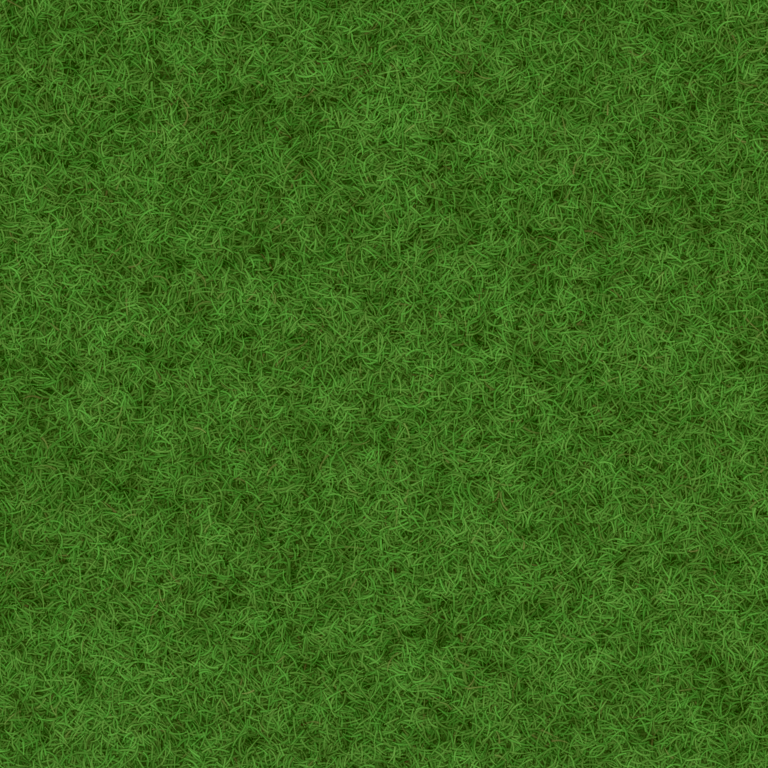
A Shadertoy shader for this texture:

```glsl
// Dense short lawn seen from above: thin curved blades at all angles.
// Sixteen jittered grids of soft tapered parabolas are painted from low to
// high as brightness and tint, which a final ramp turns into greens.

// Integer hash giving three values from 0 to 1
vec3 hash3(ivec3 cell) {
    uvec3 v = uvec3(cell) * 1664525u + 1013904223u;
    v.x += v.y * v.z; v.y += v.z * v.x; v.z += v.x * v.y;
    v ^= v >> 16u;
    v.x += v.y * v.z; v.y += v.z * v.x; v.z += v.x * v.y;
    return vec3(v >> 8u) / 16777216.0;
}

// Smooth value noise
float noise(vec2 p) {
    ivec2 i = ivec2(floor(p));
    vec2 f = fract(p);
    f = f * f * (3.0 - 2.0 * f);
    float a = hash3(ivec3(i, 91)).x;
    float b = hash3(ivec3(i + ivec2(1, 0), 91)).x;
    float c = hash3(ivec3(i + ivec2(0, 1), 91)).x;
    float d = hash3(ivec3(i + ivec2(1, 1), 91)).x;
    return mix(mix(a, b, f.x), mix(c, d, f.x), f.y);
}

// Distance to a bent blade along x; y of the result runs from root to tip
vec2 bladeDistance(vec2 p, float halfLength, float bend) {
    float x = clamp(p.x, -halfLength, halfLength);
    float slope = 2.0 * bend * x;
    float across = (p.y - bend * x * x) / sqrt(1.0 + slope * slope);
    return vec2(length(vec2(p.x - x, across)), 0.5 + 0.5 * x / halfLength);
}

void mainImage(out vec4 fragColor, in vec2 fragCoord) {
    const int LAYERS = 16;
    const float CELLS = 64.0;
    vec2 uv = fragCoord / iResolution.y;
    float soft = 0.05 + 0.6 * CELLS / iResolution.y;

    // Shaded ground, clumps of two sizes and small dark gaps
    float clumps = 0.4 * noise(uv * 23.0) + 0.6 * noise(uv * 52.0 + 5.0) - 0.5;
    float gaps = smoothstep(0.6, 0.95, noise(uv * 82.0 + 19.0));
    float brightness = 0.22 + 0.05 * noise(uv * 90.0);
    float tint = 0.5;

    for (int layer = 0; layer < LAYERS; layer++) {
        float height = float(layer) / float(LAYERS - 1);
        vec2 p = uv * CELLS + 37.0 * hash3(ivec3(layer, 7, 3)).xy;
        ivec2 home = ivec2(floor(p));

        for (int k = 0; k < 9; k++) {
            ivec2 cell = home + ivec2(k % 3, k / 3) - 1;
            vec3 place = hash3(ivec3(cell, layer));
            vec3 form = hash3(ivec3(cell, layer + 40));

            // Blade in its own turned frame
            float angle = 6.2832 * place.z;
            vec2 along = vec2(cos(angle), sin(angle));
            vec2 q = p - vec2(cell) - place.xy;
            q = vec2(dot(q, along), dot(q, vec2(-along.y, along.x)));
            vec2 blade = bladeDistance(q, mix(0.4, 0.85, form.x), 1.1 * (form.y - 0.5));
            float width = 0.075 * (1.0 - 0.6 * blade.y);

            // Shadow, then the blade itself, lighter toward its tip
            brightness *= 1.0 - 0.12 * smoothstep(0.24, 0.05, blade.x);
            float light = 0.08 + 0.85 * pow(height, 1.3) + 0.42 * (form.z - 0.5)
                        + 0.22 * (blade.y - 0.5) + 0.6 * clumps;
            float cover = smoothstep(width + soft, width - soft, blade.x);
            brightness = mix(brightness, 0.26 + 0.28 * light, cover);

            // Hue shifts a little per blade; a few are dry and brown
            float dry = step(0.988, fract(form.y * 53.0));
            float hue = 2.0 * fract(form.x * 29.0) - 1.0 + 3.0 * dry;
            tint = mix(tint, hue, cover);
        }
    }

    // Olive in the gaps to fresh green on the tips
    brightness -= 0.07 * gaps;
    vec3 color = vec3(-0.006, 0.05, -0.09) + brightness * vec3(0.68, 1.0, 0.58);
    color += tint * vec3(0.026, -0.019, 0.008);
    fragColor = vec4(clamp(color, 0.0, 1.0), 1.0);
}
```
